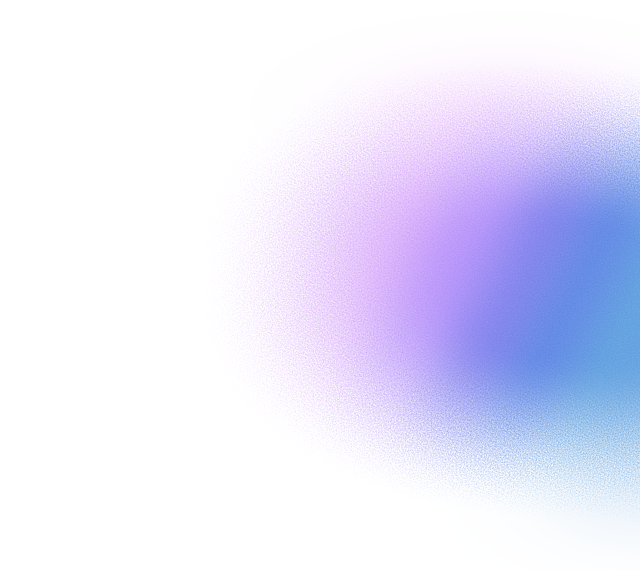
A WebGL 1 fragment shader for this background:

```glsl
precision highp float;
// A grainy pink-to-blue glow bleeding in from the right of a white field.

uniform vec2 u_resolution;

#define GLOW_CENTER vec2(0.994, 0.488)
#define GLOW_RADII vec2(0.410, 0.257)
#define GLOW_TILT 0.10
#define GLOW_SQUARENESS 2.4
#define GLOW_SOFTNESS 0.58
#define HUE_SLANT 0.5
#define GRAIN_SCALE 350.0
#define GRAIN_AMOUNT 0.85

const vec3 WHITE = vec3(1.0);
const vec3 PINK = vec3(0.83, 0.63, 0.98);
const vec3 VIOLET = vec3(0.72, 0.59, 0.98);
const vec3 INDIGO = vec3(0.52, 0.53, 0.93);
const vec3 BLUE = vec3(0.40, 0.55, 0.90);
const vec3 SKY = vec3(0.40, 0.64, 0.88);
const vec3 BLUSH = vec3(0.92, 0.66, 0.98);

mat2 rotation(float angle) {
    float c = cos(angle), s = sin(angle);
    return mat2(c, s, -s, c);
}

// Random unit gradient for a lattice point
vec2 latticeGradient(vec2 cell) {
    float h = fract(sin(dot(cell, vec2(127.1, 311.7))) * 43758.5);
    return vec2(cos(6.2832 * h), sin(6.2832 * h));
}

float gradientNoise(vec2 p) {
    vec2 cell = floor(p), f = fract(p);
    vec2 u = f * f * f * (f * (f * 6.0 - 15.0) + 10.0);
    vec2 e = vec2(0.0, 1.0);
    float a = dot(latticeGradient(cell), f);
    float b = dot(latticeGradient(cell + e.yx), f - e.yx);
    float c = dot(latticeGradient(cell + e.xy), f - e.xy);
    float d = dot(latticeGradient(cell + e.yy), f - e.yy);
    return mix(mix(a, b, u.x), mix(c, d, u.x), u.y);
}

// Two turned layers hide the lattice directions
float grain(vec2 p) {
    vec2 q = p * GRAIN_SCALE;
    return gradientNoise(rotation(0.6) * q)
         + gradientNoise(rotation(1.9) * q * 1.27 + 37.4);
}

// Soft coverage of the tilted, slightly squared ellipse
float glowCoverage(vec2 p) {
    vec2 q = abs(rotation(GLOW_TILT) * (p - GLOW_CENTER)) / GLOW_RADII;
    vec2 powered = pow(q + 0.0001, vec2(GLOW_SQUARENESS));
    float r = pow(powered.x + powered.y, 1.0 / GLOW_SQUARENESS);
    return 1.0 - smoothstep(1.0 - GLOW_SOFTNESS, 1.0 + GLOW_SOFTNESS, r);
}

// Colour ramp running rightwards along a slanted axis
vec3 glowColor(vec2 p) {
    float hue = p.x - HUE_SLANT * (p.y - GLOW_CENTER.y);
    vec3 color = mix(PINK, VIOLET, smoothstep(0.61, 0.79, hue));
    color = mix(color, INDIGO, smoothstep(0.76, 0.92, hue));
    color = mix(color, BLUE, smoothstep(0.89, 1.02, hue));
    return mix(color, SKY, smoothstep(1.00, 1.14, hue));
}

float halo(vec2 p, vec2 center, vec2 spread) {
    vec2 q = (p - center) / spread;
    return exp(-dot(q, q));
}

void main() {
    vec2 p = gl_FragCoord.xy / u_resolution.y;

    // Smooth outer halos
    vec3 color = mix(WHITE, BLUSH, 0.20 * halo(p, vec2(0.89, 0.81), vec2(0.24, 0.09)));
    color = mix(color, SKY, 0.12 * halo(p, vec2(1.13, 0.14), vec2(0.19, 0.10)));

    // Grain breaks up the soft rim and fades inside the core
    float coverage = glowCoverage(p);
    float rim = sqrt(coverage) * (1.0 - coverage);
    coverage = clamp(coverage + GRAIN_AMOUNT * rim * grain(p), 0.0, 1.0);

    // Faint speckle across the core
    float speckle = 0.03 * coverage * grain(p + 3.7);
    color = mix(color, glowColor(p), coverage) + speckle;
    gl_FragColor = vec4(clamp(color, 0.0, 1.0), 1.0);
}
```
